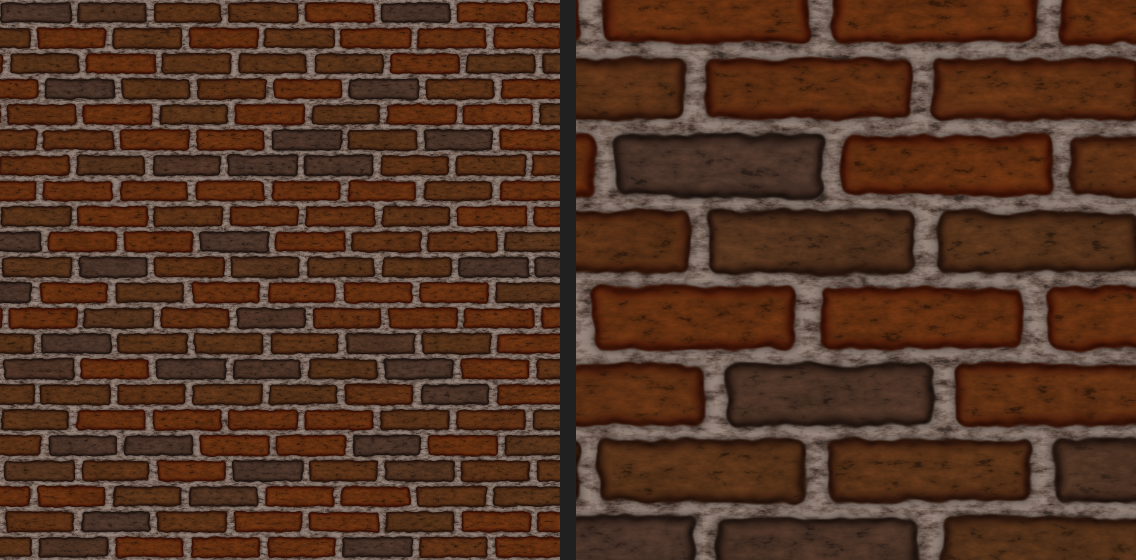
Left, the full canvas; right, a detail of the centre.
Reproduce this texture procedurally as a WebGL 2 fragment shader.

```glsl
#version 300 es
precision highp float;

uniform vec2 u_resolution;
out vec4 fragColor;

float hash(vec2 p) {
    uvec2 q = uvec2(ivec2(p) + 4096);
    uint n = q.x * 1597334677u ^ q.y * 3812015801u;
    n = (n ^ (n >> 15)) * 2246822519u;
    n = (n ^ (n >> 13)) * 3266489917u;
    return float((n ^ (n >> 16)) >> 8) / 16777216.0;
}

vec2 gradient(vec2 cell) {
    float angle = 6.2832 * hash(cell);
    return vec2(cos(angle), sin(angle));
}

float gradientNoise(vec2 p) {
    vec2 i = floor(p), f = p - i;
    vec2 w = f * f * f * (f * (f * 6.0 - 15.0) + 10.0);
    vec2 e = vec2(0.0, 1.0);
    float low = mix(dot(gradient(i), f), dot(gradient(i + e.yx), f - e.yx), w.x);
    float high = mix(dot(gradient(i + e), f - e), dot(gradient(i + 1.0), f - 1.0), w.x);
    return mix(low, high, w.y);
}

float fbm(vec2 p) {
    float sum = 0.0, amplitude = 1.0;
    for (int i = 0; i < 4; i++) {
        sum += amplitude * gradientNoise(p);
        p = p * 2.03 + 17.3;
        amplitude *= 0.65;
    }
    return sum;
}

float roundedBox(vec2 p, vec2 halfSize, float radius) {
    vec2 q = abs(p) - halfSize + radius;
    return length(max(q, 0.0)) + min(max(q.x, q.y), 0.0) - radius;
}

void main() {
    // One unit is the height of a course
    vec2 p = gl_FragCoord.xy / u_resolution * 22.0;
    float pixel = 22.0 / u_resolution.y;
    float brickPitch = 2.986;

    // Half-bond courses with a little drift in each row
    float row = floor(p.y);
    float shift = 0.5 * (1.0 - mod(row, 2.0)) + 0.015 + 0.15 * (hash(vec2(row, 91.0)) - 0.5);
    float along = p.x / brickPitch - shift;
    vec2 id = vec2(floor(along), row);
    vec2 local = vec2((fract(along) - 0.5) * brickPitch, fract(p.y) - 0.5);

    // Uneven brick outline: size, slant and wobble
    vec2 seed = id * 2.0 + 300.0;
    vec2 vary = vec2(hash(seed), hash(seed + 1.0)) - 0.5;
    vec2 halfSize = vec2(1.36, 0.402) + vary * vec2(0.07, 0.03);
    halfSize += local.yx * vary.yx * vec2(0.12, 0.02);
    float outline = roundedBox(local, halfSize, 0.13);
    outline += 0.06 * gradientNoise(p * 1.7 + vary * 9.0) + 0.045 * gradientNoise(p * 4.5);

    // Horizontally streaked grain
    float grain = fbm(p * vec2(3.2, 7.0) + vary * 20.0);
    float mottle = gradientNoise(p * vec2(0.9, 1.8) + 40.0);

    // Mortar: pale, smudged and shaded beside the bricks
    float smudge = fbm(p * vec2(3.0, 6.5) + 130.0);
    vec3 mortar = mix(vec3(0.40, 0.32, 0.28), vec3(0.59, 0.52, 0.48),
                      smoothstep(-0.6, 0.45, smudge));
    mortar *= 1.0 - 0.4 * smoothstep(0.3, 0.85, -smudge);
    mortar *= 1.0 - 0.35 * exp(-max(outline, 0.0) * 18.0);

    // Fired clay from rust through umber to grey brown
    float tone = hash(id + 700.0);
    float umber = smoothstep(0.25, 0.65, tone);
    float grey = smoothstep(0.7, 0.88, tone);
    vec3 clay = mix(vec3(0.37, 0.175, 0.06), vec3(0.32, 0.185, 0.09), umber);
    clay = mix(clay, vec3(0.275, 0.19, 0.15), grey);
    clay *= 1.0 + 0.24 * grain + 0.15 * mottle;
    clay *= 1.0 - 0.3 * smoothstep(0.3, 0.8, -grain);

    // Scorched rim: a wide red tint and a thin dark line
    vec3 rim = mix(vec3(0.29, 0.075, 0.02), vec3(0.20, 0.095, 0.05), umber);
    rim = mix(rim, vec3(0.16, 0.10, 0.075), grey);
    clay = mix(clay, rim, 0.7 * smoothstep(-0.19, -0.03, outline + 0.03 * grain));
    float line = exp(-pow((outline + 0.03) / 0.045, 2.0));
    clay = mix(clay, rim * 0.55, line * clamp(0.7 + 0.4 * grain, 0.3, 0.95));

    float cover = 1.0 - smoothstep(-0.6, 0.6, outline / max(pixel, 0.035));
    fragColor = vec4(mix(mortar, clay, cover), 1.0);
}
```
